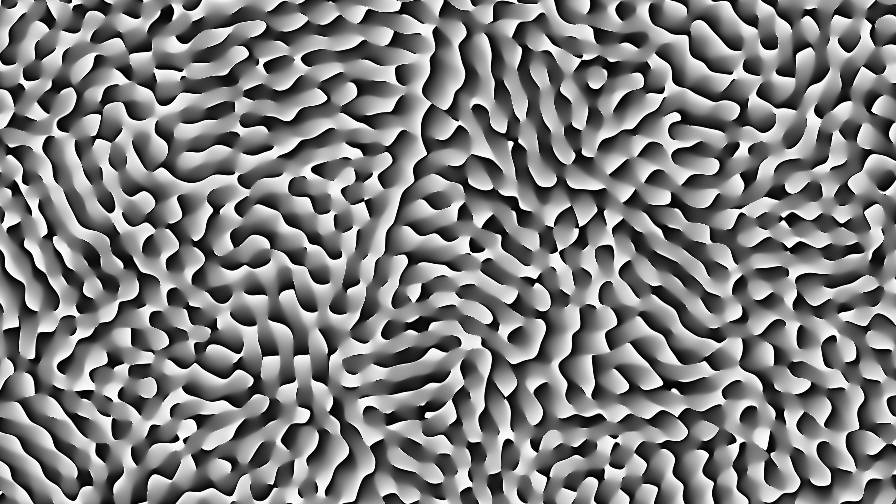
This pattern is drawn by a WebGL 2 fragment shader. Its source:

```glsl
#version 300 es
precision highp float;
// Phasor noise: winding grey ramps with crisp edges, made from the phase of many small waves.

uniform vec2 u_resolution;
out vec4 fragColor;

const float TAU = 6.2831853;
const float WAVELENGTH = 0.056;   // ramp spacing, in canvas heights
const float CELL_SIZE = 0.21;     // reach of one wavelet, in canvas heights
const int WAVELETS_PER_CELL = 7;
const float FLOW_SCALE = 1.4;     // turns of the flow per canvas height
const float FLOW_SWING = 4.5;     // radians
const float ANGLE_SPREAD = 2.0;   // radians either side of the flow
const float EDGE_SOFTNESS = 0.7;  // share of a pixel
const vec3 SHADOW = vec3(0.0);
const vec3 LIGHT = vec3(1.0);

// Integer hash: three random values in 0..1
vec3 hash3(ivec3 cell) {
    uvec3 v = uvec3(cell + 4096) * 1664525u + 1013904223u;
    v.x += v.y * v.z; v.y += v.z * v.x; v.z += v.x * v.y;
    v ^= v >> 16u;
    v.x += v.y * v.z; v.y += v.z * v.x; v.z += v.x * v.y;
    return vec3(v >> 8u) / 16777216.0;
}

vec2 unitVector(float angle) {
    return vec2(cos(angle), sin(angle));
}

// Gradient noise, about -0.7..0.7
float cornerSlope(ivec2 corner, vec2 offset) {
    return dot(unitVector(TAU * hash3(ivec3(corner, 97)).x), offset);
}

float gradientNoise(vec2 p) {
    ivec2 c = ivec2(floor(p));
    vec2 f = fract(p);
    vec2 u = f * f * f * (f * (f * 6.0 - 15.0) + 10.0);
    float low = mix(cornerSlope(c, f),
                    cornerSlope(c + ivec2(1, 0), f - vec2(1.0, 0.0)), u.x);
    float high = mix(cornerSlope(c + ivec2(0, 1), f - vec2(0.0, 1.0)),
                     cornerSlope(c + ivec2(1, 1), f - vec2(1.0)), u.x);
    return mix(low, high, u.y);
}

// One complex wave that fades to nothing at distance 1
vec2 wavelet(vec2 offset, vec2 direction, float frequency, float phase) {
    float window = max(0.0, 1.0 - dot(offset, offset));
    float turns = frequency * dot(offset, direction) + phase;
    return window * window * window * unitVector(TAU * turns);
}

// Sum of the wavelets scattered over the neighbouring cells
vec2 phasorField(vec2 p, float cellSize, float wavelength) {
    vec2 q = p / cellSize;
    ivec2 home = ivec2(floor(q));
    vec2 field = vec2(0.0);
    for (int y = -1; y <= 1; y++) {
        for (int x = -1; x <= 1; x++) {
            ivec2 cell = home + ivec2(x, y);
            vec2 center = (vec2(cell) + 0.5) * cellSize;
            float flow = FLOW_SWING * gradientNoise(center * FLOW_SCALE);
            for (int i = 0; i < WAVELETS_PER_CELL; i++) {
                vec3 place = hash3(ivec3(cell, 2 * i));
                float turn = hash3(ivec3(cell, 2 * i + 1)).x * 2.0 - 1.0;
                vec2 direction = unitVector(flow + ANGLE_SPREAD * turn);
                vec2 offset = q - vec2(cell) - place.xy;
                field += wavelet(offset, direction, cellSize / wavelength, place.z);
            }
        }
    }
    return field;
}

// Phase change, in turns, for a step of the complex field
float phaseStep(vec2 field, vec2 delta) {
    return (field.x * delta.y - field.y * delta.x) / (TAU * max(dot(field, field), 1e-6));
}

// Sawtooth whose drop is spread over the given width
float softSawtooth(float turns, float width) {
    float s = fract(turns);
    return min(s / (1.0 - width), (1.0 - s) / width);
}

void main() {
    vec2 p = gl_FragCoord.xy / u_resolution.y;
    vec2 field = phasorField(p, CELL_SIZE, WAVELENGTH);

    // Width of the drop, from the local phase slope
    vec2 slope = vec2(phaseStep(field, dFdx(field)), phaseStep(field, dFdy(field)));
    float width = clamp(EDGE_SOFTNESS * length(slope), 0.001, 0.4);

    float tone = softSawtooth(atan(field.y, field.x) / TAU, width);
    fragColor = vec4(mix(SHADOW, LIGHT, tone), 1.0);
}
```
